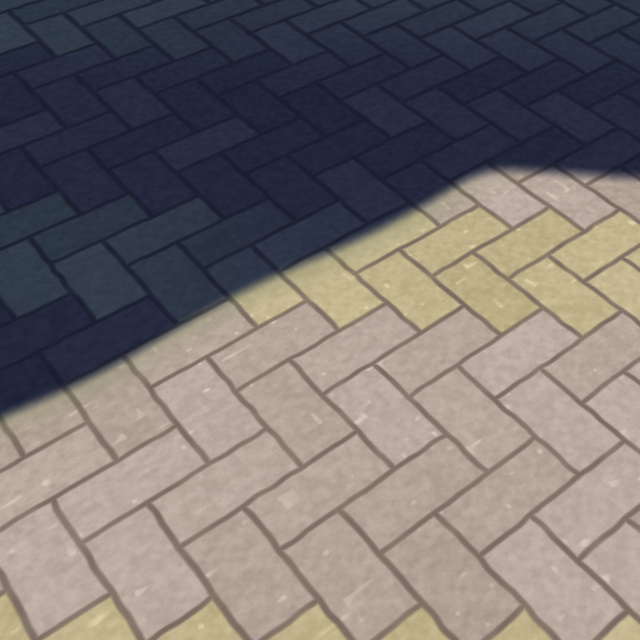
Give the GLSL for this texture, as a WebGL 2 fragment shader.

```glsl
#version 300 es
precision highp float;
// Herringbone brick paving in perspective, crossed by a soft diagonal shadow.

uniform vec2 u_resolution;
out vec4 fragColor;

const vec3 PINK_BRICK   = vec3(0.715, 0.652, 0.612);
const vec3 YELLOW_BRICK = vec3(0.755, 0.700, 0.545);
const vec3 LIT_JOINT    = vec3(0.470, 0.415, 0.375);
const vec3 NAVY_SHADE   = vec3(0.142, 0.160, 0.243);
const vec3 TEAL_SHADE   = vec3(0.188, 0.228, 0.280);
const vec3 SHADE_JOINT  = vec3(0.098, 0.108, 0.170);
const vec3 PENUMBRA     = vec3(0.600, 0.600, 0.470);

float hash(vec2 p) {
    vec3 q = fract(vec3(p.xyx) * 0.1031);
    q += dot(q, q.yzx + 33.33);
    return fract((q.x + q.y) * q.z);
}

float noise(vec2 p) {
    vec2 i = floor(p), f = fract(p);
    f = f * f * (3.0 - 2.0 * f);
    return mix(mix(hash(i), hash(i + vec2(1, 0)), f.x),
               mix(hash(i + vec2(0, 1)), hash(i + vec2(1, 1)), f.x), f.y);
}

float fbm(vec2 p) {
    float sum = 0.0, amp = 0.5;
    for (int i = 0; i < 4; i++) {
        sum += amp * noise(p);
        p = p * 2.03 + 7.1;
        amp *= 0.5;
    }
    return sum;
}

float smoothMin(float a, float b, float k) {
    float h = max(k - abs(a - b), 0.0) / k;
    return min(a, b) - h * h * k * 0.25;
}

// Canvas to ground plane; one unit is the width of a brick.
vec2 groundPlane(vec2 p) {
    float depth = 2.022 - p.y - 0.033 * p.x;
    float across = (24.03 * p.x - 22.63) / depth + 11.50;
    float away = 49.09 / depth - 27.28;
    return 0.5 * vec2(across + away, across - away);
}

// Returns the brick's origin in xy, distance to its edge in z, band in w.
vec4 herringbone(vec2 g) {
    vec2 cell = floor(g);
    float d = mod(cell.x - cell.y, 4.0);
    bool rising = d < 1.5;
    vec2 origin = rising ? cell - vec2(d, 0.0) : cell - vec2(0.0, 3.0 - d);
    vec2 size = rising ? vec2(2.0, 1.0) : vec2(1.0, 2.0);
    vec2 inset = min(g - origin, origin + size - g);
    float band = mod(origin.x - origin.y + 5.0, 12.0);
    return vec4(origin, min(inset.x, inset.y), band);
}

// Positive in sunlight, negative in shadow.
float sunSide(vec2 p) {
    float slope = 0.346 + 0.513 * p.x + 0.006 * sin(p.x * 14.0 + 2.6);
    float crest = 0.738 - 0.065 * (p.x - 0.78);
    return smoothMin(slope, crest, 0.03) - p.y;
}

vec3 sunlitBrick(float yellow, float tone, float grain, vec2 g) {
    vec3 col = mix(PINK_BRICK, YELLOW_BRICK, yellow);
    col += (tone - 0.5) * vec3(0.050, 0.052, 0.060);
    col += (grain - 0.47) * 0.12;
    float speck = smoothstep(0.86, 0.98, noise(g * 5.0 + 3.7));
    return col + 0.09 * speck;
}

vec3 shadedBrick(float yellow, float tone, float grain, vec2 p) {
    float top = smoothstep(0.86, 1.0, p.y + 0.06 * (fbm(p * 5.0) - 0.5));
    float left = yellow * smoothstep(0.75, 0.05, p.x);
    vec3 col = mix(NAVY_SHADE, TEAL_SHADE, max(0.85 * top, left));
    return col + (tone - 0.5) * 0.035 + (grain - 0.47) * 0.05;
}

void main() {
    vec2 p = gl_FragCoord.xy / u_resolution;
    vec2 g = groundPlane(p);
    vec2 wobble = vec2(noise(g * 4.0), noise(g * 4.0 + 19.0)) - 0.5;
    vec4 brick = herringbone(g + 0.035 * wobble);

    // Tone of each brick and the grain of its surface
    float tone = hash(brick.xy + 51.0);
    float grain = fbm(g * 9.0);
    float yellow = 1.0 - step(1.5, brick.w);

    // Joints between bricks
    float soft = max(0.055, fwidth(g.x) + fwidth(g.y));
    float joint = 1.0 - smoothstep(0.015, 0.02 + soft, brick.z);
    joint *= 0.75 + 0.25 * noise(g * 3.0 + 8.0);

    vec3 lit = mix(sunlitBrick(yellow, tone, grain, g), LIT_JOINT, joint);
    vec3 shade = mix(shadedBrick(yellow, tone, grain, p), SHADE_JOINT, joint * 0.85);

    // Soft shadow with a faint green fringe on the sunny side
    float side = sunSide(p);
    float sun = smoothstep(-0.012, 0.016, side);
    float fringe = smoothstep(0.055, 0.0, side) * smoothstep(0.85, 0.65, p.x);
    lit = mix(lit, PENUMBRA * mix(1.0, 0.75, joint), 0.55 * fringe);
    fragColor = vec4(mix(shade, lit, sun), 1.0);
}
```
